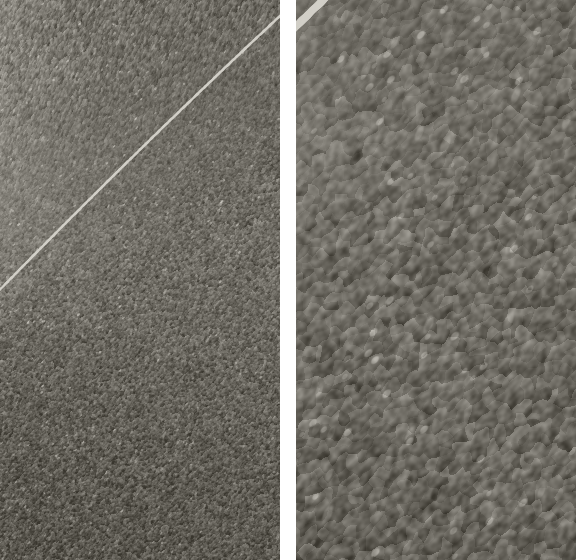
Left, the full canvas; right, a detail of the centre.
This texture is drawn by a WebGL 2 fragment shader. Its source:

```glsl
#version 300 es
precision highp float;

uniform vec2 u_resolution;
out vec4 fragColor;

const vec3 STRIPE_COLOR = vec3(0.84, 0.83, 0.80);
const vec3 WARM_TINT = vec3(0.014, 0.002, -0.029);

vec2 hash2(vec2 cell) {
    uvec2 q = uvec2(ivec2(cell) + 4096);
    uint h = q.x * 1597334677u ^ q.y * 3812015801u;
    h = (h ^ (h >> 15u)) * 2246822519u;
    h ^= h >> 13u;
    uint k = h * 3266489917u;
    k ^= k >> 16u;
    return vec2(h & 65535u, k & 65535u) / 65535.0;
}

float cornerSlope(vec2 cell, vec2 offset) {
    float angle = 6.2831853 * hash2(cell).x;
    return dot(vec2(cos(angle), sin(angle)), offset);
}

float gradientNoise(vec2 p) {
    vec2 i = floor(p), f = fract(p);
    vec2 w = f * f * f * (f * (f * 6.0 - 15.0) + 10.0);
    vec2 e = vec2(1.0, 0.0);
    float low = mix(cornerSlope(i, f), cornerSlope(i + e, f - e), w.x);
    float high = mix(cornerSlope(i + e.yx, f - e.yx), cornerSlope(i + 1.0, f - 1.0), w.x);
    return mix(low, high, w.y);
}

// Coordinates along and across a direction
vec2 alignTo(vec2 p, float angle) {
    float c = cos(angle), s = sin(angle);
    return vec2(c * p.x + s * p.y, c * p.y - s * p.x);
}

// Brightness of one randomly tilted stone facet per cell
float facets(vec2 p, vec2 frequency, float tilt) {
    vec2 q = p * frequency;
    vec2 cell = floor(q), nearestId = cell, nearestOffset = vec2(0.0);
    float nearest = 9.0;
    for (int y = -1; y <= 1; y++) {
        for (int x = -1; x <= 1; x++) {
            vec2 id = cell + vec2(x, y);
            vec2 offset = q - id - hash2(id);
            float d = dot(offset, offset);
            if (d < nearest) {
                nearest = d;
                nearestId = id;
                nearestOffset = offset;
            }
        }
    }
    float tone = hash2(nearestId + 311.0).y - 0.5;
    return tone + tilt * dot(nearestOffset, vec2(0.35, 0.65));
}

// Rough surface: sharp facets broken up by noise of two sizes
float roughness(vec2 p, vec2 frequency) {
    vec2 q = p * frequency;
    vec2 bend = 0.5 * vec2(gradientNoise(q * 0.8 + 17.0), gradientNoise(q * 0.8 + 63.0));
    float chips = facets(p + bend / frequency, frequency, 0.65);
    float grit = gradientNoise(q * 0.95 + 5.1) + 0.9 * gradientNoise(q * 1.6 + 31.7);
    return 0.55 * chips + 0.55 * grit;
}

// Small slivers with a crisp edge, one per chosen cell
float flakes(vec2 p, vec2 frequency, float share, float seed) {
    vec2 q = p * frequency + seed;
    vec2 cell = floor(q);
    vec2 pick = hash2(cell);
    vec2 center = 0.38 + 0.24 * hash2(cell + 577.0);
    float radius = mix(0.22, 0.38, pick.y);
    float d = length(fract(q) - center);
    float oval = 1.0 - smoothstep(radius * 0.55, radius, d);
    return oval * step(pick.x, share) * mix(0.45, 1.0, pick.y);
}

// Broad light, brightest along the upper left edge
float illumination(vec2 p) {
    float base = mix(0.332, 0.400, smoothstep(0.0, 1.1, p.y));
    float sheen = 0.115 * exp(-3.0 * p.x) * smoothstep(0.65, 1.25, p.y);
    return base + sheen + 0.02 * p.x * (1.0 - 0.5 * p.y);
}

// Slightly bowed diagonal stripe
float stripe(vec2 p, float halfWidth, float pixel) {
    float path = 0.966 + 0.977 * p.x + 0.045 * p.x * (1.0 - p.x);
    float d = abs(p.y - path) / length(vec2(1.0, 0.977));
    float wear = 0.0015 * gradientNoise(p * 75.0);
    return 1.0 - smoothstep(halfWidth - pixel * 0.6, halfWidth + pixel * 0.6, d + wear);
}

void main() {
    vec2 p = gl_FragCoord.xy / u_resolution.x;
    float pixel = 1.0 / u_resolution.x;
    vec2 steep = alignTo(p, 1.15);
    vec2 slanted = alignTo(p, 0.8);

    // Lean chips above give way to compact grit below
    float lean = smoothstep(0.75, 1.75, p.y - 0.45 * p.x);
    float grain = mix(roughness(slanted, vec2(72.0, 96.0)), roughness(steep, vec2(48.0, 98.0)), lean);
    float mottling = gradientNoise(slanted * vec2(9.0, 15.0))
                   + 0.8 * gradientNoise(slanted * vec2(24.0, 36.0) + 7.3);
    float value = illumination(p) + 0.245 * grain + 0.028 * mottling;

    // Pale chips, dark pits and tiny glints
    float dotted = smoothstep(0.55, 0.05, p.x) * smoothstep(1.15, 0.6, p.y);
    value += 0.11 * flakes(steep, vec2(24.0, 58.0), 0.08, 13.0);
    value += 0.17 * flakes(slanted, vec2(48.0, 82.0), 0.08 + 0.10 * dotted, 47.0);
    value -= 0.07 * flakes(steep, vec2(30.0, 56.0), 0.07, 151.0);

    vec3 color = vec3(clamp(value, 0.21, 0.74)) + WARM_TINT;
    color = mix(color, STRIPE_COLOR, 0.95 * stripe(p, 0.0046, pixel));
    fragColor = vec4(color, 1.0);
}
```
